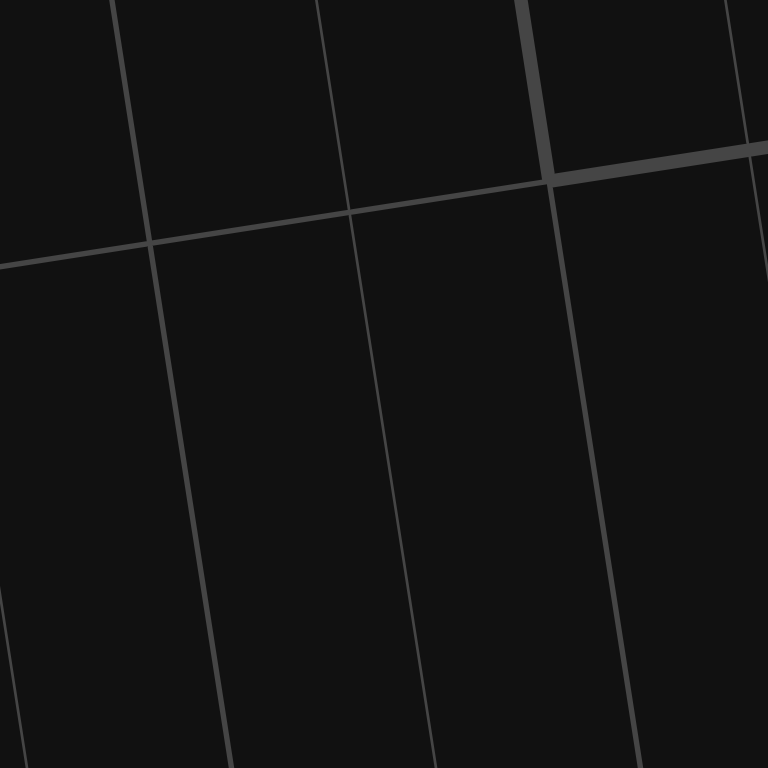
A WebGL 1 fragment shader for this pattern:

```glsl
precision highp float;
// Tilted grid of grey rules on near-black: columns alternate medium and thin,
// crossed by widely spaced rows. One grid corner is framed by two heavy rules.
// Each rule is a distance to a repeated line, turned into smooth coverage.

uniform vec2 u_resolution;

const vec3 BACKGROUND = vec3(0.067);
const vec3 RULE_COLOR = vec3(0.27);

const float TILT = 0.1545;                   // radians, counter-clockwise
const vec2 GRID_CORNER = vec2(0.715, 0.764); // where the heavy rules meet
const float COLUMN_PITCH = 0.2631;
const float ROW_PITCH = 4.0 * COLUMN_PITCH;

const float THIN_WIDTH = 0.0035;
const float MEDIUM_WIDTH = 0.0070;
const float HEAVY_WIDTH = 0.0175;

// Rotates the point into axes turned by the given angle.
vec2 toTiltedAxes(vec2 p, float angle) {
  float c = cos(angle);
  float s = sin(angle);
  return vec2(c * p.x + s * p.y, c * p.y - s * p.x);
}

// Distance to the nearest of evenly spaced lines, one of them at zero.
float repeatedLineDistance(float x, float pitch) {
  return abs(mod(x + 0.5 * pitch, pitch) - 0.5 * pitch);
}

// Antialiased coverage from a signed distance, negative inside.
float coverage(float signedDistance, float pixel) {
  return clamp(0.5 - signedDistance / pixel, 0.0, 1.0);
}

// Columns alternate between medium (even) and thin (odd).
float columnRules(float x, float pixel) {
  float index = floor(x / COLUMN_PITCH + 0.5);
  float width = mix(MEDIUM_WIDTH, THIN_WIDTH, mod(index, 2.0));
  return coverage(repeatedLineDistance(x, COLUMN_PITCH) - 0.5 * width, pixel);
}

float rowRules(float y, float pixel) {
  return coverage(repeatedLineDistance(y, ROW_PITCH) - 0.5 * MEDIUM_WIDTH, pixel);
}

// Square-ended ray: starts at along = 0 and runs towards positive values.
float heavyRay(float along, float across, float pixel) {
  return coverage(max(abs(across) - 0.5 * HEAVY_WIDTH, -along), pixel);
}

void main() {
  float canvasSize = min(u_resolution.x, u_resolution.y);
  float pixel = 1.0 / canvasSize;
  vec2 position = gl_FragCoord.xy / canvasSize;
  vec2 grid = toTiltedAxes(position - GRID_CORNER, TILT);

  // Regular rules
  float ink = max(columnRules(grid.x, pixel), rowRules(grid.y, pixel));

  // Heavy corner: one ray up, one ray to the right
  ink = max(ink, heavyRay(grid.y, grid.x, pixel));
  ink = max(ink, heavyRay(grid.x, grid.y, pixel));

  gl_FragColor = vec4(mix(BACKGROUND, RULE_COLOR, ink), 1.0);
}
```
